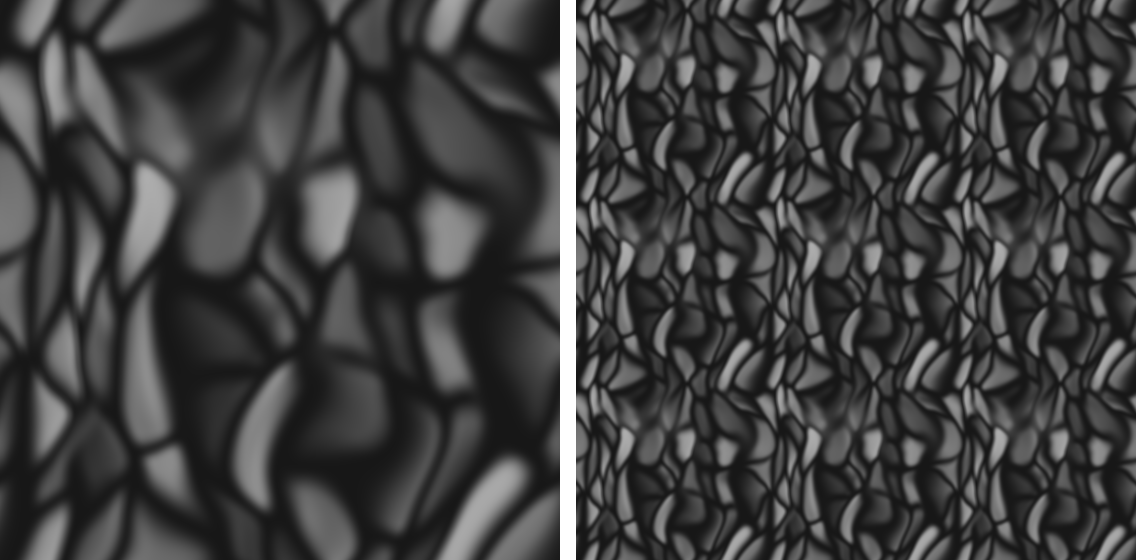
Left, the tile; right, the same tile 3 across and 3 down.
Give the GLSL for this texture, as a Shadertoy shader.

```glsl
#define CELLS vec2(10.0, 5.0)
#define CREASE_WIDTH 0.042
#define BEND vec2(0.24, 0.15)
#define RIPPLE vec2(0.045, 0.05)
#define TILT 1.3
#define FOLD_DEPTH 0.42
#define CREST 0.26
#define TONE_LOW 0.28
#define TONE_RANGE 1.05
#define SHADOW 0.09
#define HIGHLIGHT 0.64
#define SOFTNESS 0.005

// Integer hash of a lattice point that wraps at the given period
vec2 hash2(vec2 cell, vec2 period, uint seed) {
    vec2 wrapped = cell - period * floor((cell + 0.5) / period);
    uvec2 v = uvec2(wrapped + 0.5) + uvec2(seed * 131u, seed * 257u);
    v = v * 1664525u + 1013904223u;
    v.x += v.y * 1664525u;
    v.y += v.x * 1664525u;
    v ^= v >> 16u;
    v.x += v.y * 1664525u;
    v.y += v.x * 1664525u;
    v ^= v >> 16u;
    return vec2(v & 65535u) / 65535.0;
}

float cornerSlope(vec2 cell, vec2 corner, vec2 f, vec2 period, uint seed) {
    return dot(hash2(cell + corner, period, seed) * 2.0 - 1.0, f - corner);
}

// Gradient noise that repeats over the unit square; each seed shifts its lattice
float noise(vec2 uv, vec2 period, uint seed) {
    vec2 p = uv * period + fract(float(seed) * vec2(0.618, 0.755));
    vec2 cell = floor(p);
    vec2 f = p - cell;
    vec2 s = f * f * f * (f * (f * 6.0 - 15.0) + 10.0);
    float low = mix(cornerSlope(cell, vec2(0, 0), f, period, seed),
                    cornerSlope(cell, vec2(1, 0), f, period, seed), s.x);
    float high = mix(cornerSlope(cell, vec2(0, 1), f, period, seed),
                     cornerSlope(cell, vec2(1, 1), f, period, seed), s.x);
    return mix(low, high, s.y);
}

vec2 warp(vec2 uv) {
    uv += BEND * vec2(noise(uv, vec2(3, 3), 1u), noise(uv, vec2(4, 3), 2u));
    return uv + RIPPLE * vec2(noise(uv, vec2(8, 7), 3u), noise(uv, vec2(9, 6), 4u));
}

vec2 seedPoint(vec2 cell) {
    return cell + 0.04 + 0.92 * hash2(cell, CELLS, 5u);
}

// Tall facets, each with its own tone and slope, parted by soft creases
float facets(vec2 uv) {
    vec2 p = uv * CELLS + 0.5;
    vec2 base = floor(p);
    vec2 home = base;
    vec2 toHome = vec2(0.0);
    float nearest = 1e3;
    for (int y = -1; y <= 1; y++)
    for (int x = -1; x <= 1; x++) {
        vec2 cell = base + vec2(x, y);
        vec2 toSeed = seedPoint(cell) - p;
        float d = dot(toSeed, toSeed);
        if (d < nearest) {
            nearest = d;
            home = cell;
            toHome = toSeed;
        }
    }
    vec2 slope = (hash2(home, CELLS, 7u) * 2.0 - 1.0) * vec2(1.0, 0.6);

    // Distance to every border in canvas units; the lit side falls off faster
    float crease = 1.0;
    for (int y = -2; y <= 2; y++)
    for (int x = -2; x <= 2; x++) {
        if (x == 0 && y == 0) continue;
        vec2 toSeed = seedPoint(home + vec2(x, y)) - p;
        vec2 across = toSeed - toHome;
        float border = dot(0.5 * (toHome + toSeed), across) / length(across * CELLS);
        float width = CREASE_WIDTH * (1.0 - 0.5 * dot(normalize(across), slope));
        crease *= smoothstep(0.0, width, border);
    }

    float pick = hash2(home, CELLS, 6u).x;
    float tone = TONE_LOW + TONE_RANGE * pick * pick;
    return tone * max(0.15, 1.0 - TILT * dot(toHome, slope)) * crease;
}

float relief(vec2 canvas) {
    vec2 uv = warp(canvas);

    // Wide inner folds and long streaks of light
    float fold = smoothstep(0.0, 0.3, abs(noise(uv, vec2(6, 4), 8u)));
    float streak = 1.0 + 1.2 * noise(uv, vec2(9, 3), 9u);
    float light = facets(uv) * streak * mix(1.0 - FOLD_DEPTH, 1.0, fold);

    // Bright crests that run across the creases
    float ridge = noise(uv, vec2(6, 2), 10u) / 0.08;
    float present = smoothstep(0.0, 0.35, noise(uv, vec2(4, 3), 11u));
    light += CREST * present * exp(-ridge * ridge);

    // Soft shoulder for the brightest parts
    return SHADOW + HIGHLIGHT * (1.0 - exp(-light / HIGHLIGHT));
}

void mainImage(out vec4 fragColor, in vec2 fragCoord) {
    vec2 canvas = fragCoord / iResolution.xy;

    // Average four nearby samples for a soft focus
    float grey = 0.0;
    for (int i = 0; i < 4; i++) {
        vec2 side = vec2(i & 1, i >> 1) * 2.0 - 1.0;
        grey += 0.25 * relief(canvas + SOFTNESS * side);
    }
    fragColor = vec4(vec3(grey), 1.0);
}
```
